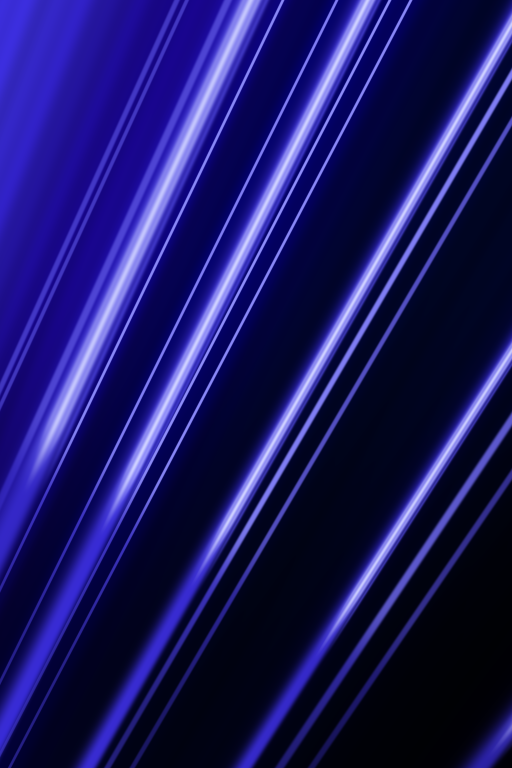
Reproduce this background procedurally as a Shadertoy shader.

```glsl
const vec3 NIGHT = vec3(0.0, 0.018, 0.13);
const vec3 NAVY = vec3(0.01, 0.005, 0.29);
const vec3 INDIGO = vec3(0.09, 0.02, 0.51);
const vec3 VIOLET = vec3(0.22, 0.17, 0.82);
const vec3 SKY = vec3(0.50, 0.50, 1.0);
const vec3 PALE = vec3(0.81, 0.82, 1.0);

// Each ray: x where it meets the top edge, slope, half width, strength
const vec4 BEAMS[5] = vec4[5](
    vec4(0.3255, 0.460, 0.0165, 0.90),
    vec4(0.4780, 0.500, 0.0120, 1.00),
    vec4(0.6836, 0.570, 0.0095, 1.00),
    vec4(0.9580, 0.640, 0.0085, 0.95),
    vec4(1.4140, 0.790, 0.0120, 0.75));

const vec4 THREADS[11] = vec4[11](
    vec4(0.2305, 0.455, 0.0036, 0.35),
    vec4(0.2435, 0.460, 0.0026, 0.35),
    vec4(0.2970, 0.455, 0.0050, 0.42),
    vec4(0.3685, 0.480, 0.0019, 0.85),
    vec4(0.4388, 0.494, 0.0019, 0.75),
    vec4(0.5078, 0.517, 0.0019, 0.90),
    vec4(0.5352, 0.523, 0.0019, 0.85),
    vec4(0.7227, 0.583, 0.0038, 0.75),
    vec4(0.7591, 0.587, 0.0032, 0.50),
    vec4(1.0300, 0.666, 0.0052, 0.55),
    vec4(1.0885, 0.683, 0.0042, 0.30));

float bell(float d, float width) {
    float t = d / width;
    return exp(-t * t);
}

// Flat top with crisp sides
float strip(float d, float width) {
    float t = d / width;
    return exp(-t * t * t * t);
}

// Signed distance to a slanted ray, positive on its right
float rayDistance(vec2 p, vec4 ray) {
    return (p.x - ray.x + ray.y * p.y) / sqrt(1.0 + ray.y * ray.y);
}

// Dark folds spread along the same fan as the rays
vec3 backdrop(vec2 p) {
    float fan = (p.x + 0.36 * p.y) / (1.0 - 0.292 * p.y);
    float folds = 0.6 * sin(fan * 75.0) + 0.4 * sin(fan * 173.0 + 1.3);
    vec3 color = mix(VIOLET, INDIGO, smoothstep(0.03, 0.23, fan));
    color = mix(color, NAVY, smoothstep(0.26, 0.44, fan));
    color = mix(color, NIGHT, smoothstep(0.53, 0.65, fan));
    color *= 1.0 - 0.85 * smoothstep(0.85, 1.35, fan);
    color *= 1.0 - 0.5 * smoothstep(0.3, 0.9, p.y);
    return color * (1.0 + 0.10 * folds);
}

void mainImage(out vec4 fragColor, in vec2 fragCoord) {
    // Height is one unit, measured down from the top edge
    vec2 p = vec2(fragCoord.x, iResolution.y - fragCoord.y) / iResolution.y;
    vec3 color = backdrop(p);

    // Highlights end along a line falling to the right
    float past = p.y - 0.579 - 0.57 * p.x;
    float lit = 1.0 - smoothstep(-0.08, 0.05, past);
    float dim = 1.0 - 0.5 * smoothstep(-0.15, 0.30, past);

    // Broad beams: halo, soft body, side ridge, streaked core
    for (int i = 0; i < 5; i++) {
        vec4 ray = BEAMS[i];
        float w = ray.z;
        float d = rayDistance(p, ray);
        float halo = exp(-abs(d) / (d < 0.0 ? 0.020 : 0.012));
        color += vec3(0.01, 0.0, 0.20) * ray.w * dim * halo;

        float body = d < 0.0 ? bell(d, 1.35 * w) : strip(d, 1.05 * w);
        color = mix(color, VIOLET, body * ray.w);

        float ridge = bell(d - 1.2 * w, 0.2 * w);
        color = mix(color, mix(VIOLET, SKY, 0.4), ridge * lit * 0.6);

        float shoulder = strip(d - 0.05 * w, 0.85 * w) * lit;
        color = mix(color, SKY, shoulder * 0.62 * ray.w);

        float streaks = 0.74 + 0.26 * cos(d / w * 9.0 - 0.6);
        float core = strip(d - 0.1 * w, w * mix(0.2, 0.62, lit));
        color = mix(color, PALE, core * lit * streaks * ray.w);
    }

    // Fine threads
    for (int i = 0; i < 11; i++) {
        vec4 ray = THREADS[i];
        float d = rayDistance(p, ray);
        vec3 tint = mix(VIOLET, mix(SKY, PALE, 0.3), ray.w * mix(0.2, 1.0, lit));
        color += vec3(0.0, 0.0, 0.09) * ray.w * dim * bell(d, 0.011);
        color = mix(color, tint, strip(d, ray.z) * dim * min(1.0, ray.w + 0.3));
    }

    fragColor = vec4(clamp(color, 0.0, 1.0), 1.0);
}
```
